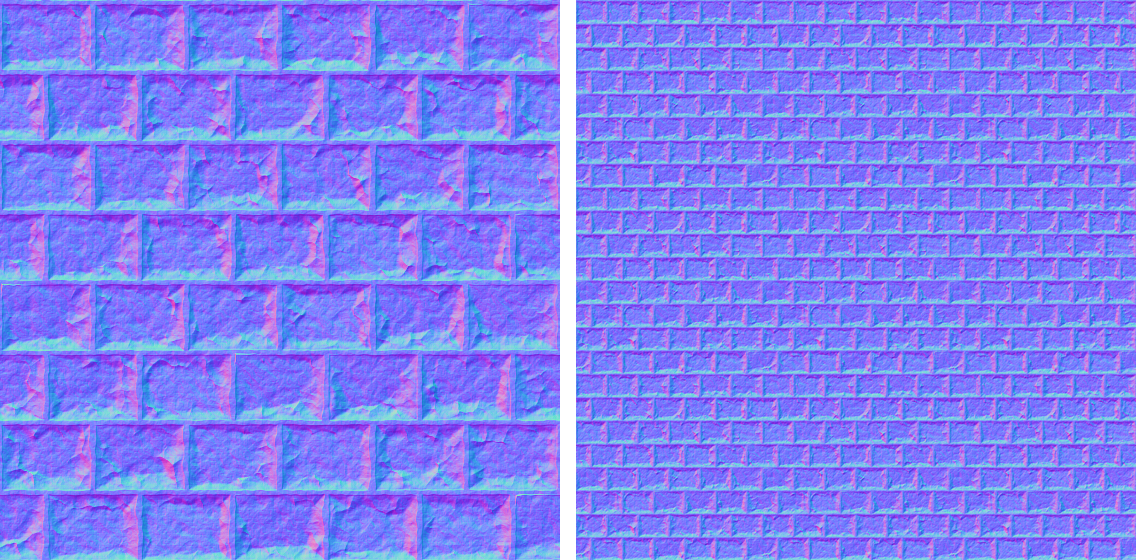
Left, the tile; right, the same tile 3 across and 3 down.
A WebGL 2 fragment shader for this texture map:

```glsl
#version 300 es
precision highp float;
// Tiling normal map of a rough-hewn stone block wall in running bond.

uniform vec2 u_resolution;
out vec4 fragColor;

// Layout; wall space has one unit per course
const float COLUMNS = 6.0;
const float COURSES = 8.0;
const float COURSE_SHIFT = 0.03;
const float JOINT_HALF = 0.028;
const float JOINT_WOBBLE = 0.022;

// Relief, in course heights
const float FACE_HEIGHT = 0.085;
const float LIP_HEIGHT = 0.008;
const float LUMP_DEPTH = 0.085;
const float LUMP_FREQ = 4.0;
const float FACET_BLEND = 0.012;
const float ROCK_ROUGHNESS = 0.125;
const float MORTAR_ROUGHNESS = 0.09;
const vec4 EDGE_SLOPES = vec4(0.44, 0.44, 0.56, 0.44); // left, right, bottom, top
const vec2 MEAN_TILT = vec2(0.04, -0.07);
const vec2 TILT_RANGE = vec2(0.08, 0.20);
const float SAMPLE_STEP = 0.012;

vec2 hash2(vec2 p) {
    vec3 q = fract(p.xyx * vec3(0.1031, 0.1030, 0.0973));
    q += dot(q, q.yzx + 33.33);
    return fract((q.xx + q.yz) * q.zy);
}

float gradientAt(vec2 cell, vec2 offset, float period) {
    float angle = 6.28318 * hash2(mod(cell, period) + period).x;
    return dot(vec2(cos(angle), sin(angle)), offset);
}

// Gradient noise that wraps after period cells
float noise(vec2 p, float period) {
    vec2 i = floor(p), f = p - i;
    vec2 u = f * f * f * (f * (f * 6.0 - 15.0) + 10.0);
    vec2 e = vec2(1.0, 0.0);
    float low = mix(gradientAt(i, f, period), gradientAt(i + e.xy, f - e.xy, period), u.x);
    float high = mix(gradientAt(i + e.yx, f - e.yx, period), gradientAt(i + 1.0, f - 1.0, period), u.x);
    return mix(low, high, u.y);
}

// Creased octaves of equal steepness
float rockGrain(vec2 p) {
    float sum = 0.0, freq = 4.0;
    for (int i = 0; i < 4; i++) {
        float n = noise(p * freq, COURSES * freq);
        sum += (0.7 * n + 0.7 * abs(n)) / freq;
        freq *= 2.0;
    }
    return sum;
}

// Squared distance to the nearest scattered point: rounded chips
float lumps(vec2 p) {
    vec2 cell = floor(p);
    float nearest = 4.0;
    for (int y = -1; y <= 1; y++)
    for (int x = -1; x <= 1; x++) {
        vec2 c = cell + vec2(x, y);
        vec2 d = c + hash2(mod(c, COURSES * LUMP_FREQ) + 71.0) - p;
        nearest = min(nearest, dot(d, d));
    }
    return nearest;
}

float smoothMin(float a, float b) {
    float h = max(FACET_BLEND - abs(a - b), 0.0) / FACET_BLEND;
    return min(a, b) - h * h * FACET_BLEND * 0.25;
}

float wallHeight(vec2 p) {
    float grain = rockGrain(p);
    float wobble = noise(p * 3.0 + 0.37, COURSES * 3.0);
    float jag = noise(p * 12.0, COURSES * 12.0);

    // Block under this point and its own random values
    float blockWidth = COURSES / COLUMNS;
    float course = floor(p.y);
    float column = p.x / blockWidth + 0.5 * mod(course + 1.0, 2.0);
    vec2 id = vec2(mod(floor(column), COLUMNS), mod(course, COURSES));
    vec2 local = vec2(fract(column) * blockWidth, p.y - course);
    vec2 tiltRandom = hash2(id + 13.0), sizeRandom = hash2(id + 47.0);
    vec4 slopeRandom = vec4(hash2(id + 83.0), hash2(id + 129.0));

    // Distance inward from left, right, bottom and top joints
    vec4 edge = vec4(local.x, blockWidth - local.x, local.y, 1.0 - local.y);
    edge += wobble * JOINT_WOBBLE * vec4(1.0, -1.0, 0.6, -0.6);
    edge -= JOINT_HALF + 0.012 * jag + 0.05 * max(wobble, 0.0) * vec4(1.0, 1.0, 0.0, 0.0);
    float inset = min(min(edge.x, edge.y), min(edge.z, edge.w));

    // Chiselled sides and one chipped upper corner
    vec4 sides = edge * EDGE_SLOPES * (0.7 + 0.6 * slopeRandom);
    float cornerSide = sizeRandom.x < 0.5 ? edge.x : edge.y;
    float corner = 0.24 * cornerSide + 0.26 * edge.w + 0.06 * sizeRandom.y;
    float rim = smoothMin(smoothMin(sides.x, sides.y), smoothMin(sides.z, sides.w));
    rim = smoothMin(rim, corner);
    vec2 lumpPoint = p * LUMP_FREQ + 0.3 * wobble + 0.12 * jag;
    rim += LUMP_DEPTH * (0.25 - lumps(lumpPoint)) * smoothstep(0.0, 0.12, inset);

    // Tilted front face
    vec2 tilt = MEAN_TILT + TILT_RANGE * (tiltRandom - 0.5);
    float face = FACE_HEIGHT + 0.03 * (sizeRandom.y - 0.5);
    face += dot(tilt, local - 0.5 * vec2(blockWidth, 1.0)) + 0.012 * wobble;

    float roughness = mix(MORTAR_ROUGHNESS, ROCK_ROUGHNESS, smoothstep(0.0, 0.1, inset));
    float stone = smoothMin(rim, face) + LIP_HEIGHT * smoothstep(0.0, 0.025, inset);
    return roughness * grain + stone * smoothstep(-0.008, 0.012, inset);
}

void main() {
    vec2 p = gl_FragCoord.xy / u_resolution * COURSES + vec2(0.0, COURSE_SHIFT);
    float h = wallHeight(p);
    vec2 slope = vec2(wallHeight(p + vec2(SAMPLE_STEP, 0.0)), wallHeight(p + vec2(0.0, SAMPLE_STEP))) - h;
    slope /= SAMPLE_STEP;

    // Green points down the wall
    vec3 normal = normalize(vec3(-slope.x, slope.y, 1.0));
    fragColor = vec4(0.5 + 0.5 * normal, 1.0);
}
```
